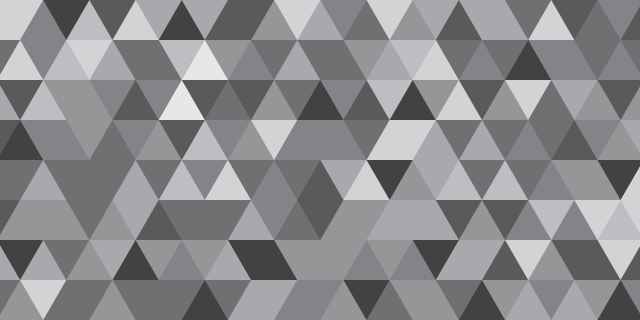
A Shadertoy shader for this pattern:

```glsl
#define ROWS 8.0
#define SIDE 1.1547        // triangle side over row height
#define SHIFT -0.065       // lattice offset, in sides
#define DOWN_MAX 0.83      // lightest tone of a downward triangle
#define COOL_TINT vec3(0.0, 0.007, 0.018)
#define SEED 17u
#define SAMPLES 4

const int TONE_COUNT = 9;
const float TONES[TONE_COUNT] = float[](0.26, 0.35, 0.435, 0.51, 0.58, 0.655, 0.74, 0.825, 0.905);
// Cumulative share of the area up to each tone
const float SHARES[TONE_COUNT] = float[](0.08, 0.15, 0.35, 0.49, 0.67, 0.83, 0.89, 0.98, 1.0);

// Integer cell hash to 0..1
float hashCell(ivec3 cell) {
    uvec3 c = uvec3(cell + 512);
    uint h = c.x * 1597334673u ^ c.y * 3812015801u ^ (c.z + SEED) * 2798796415u;
    h = (h ^ (h >> 16)) * 2146121005u;
    h = (h ^ (h >> 15)) * 2221713035u;
    h ^= h >> 16;
    return float(h >> 8) / 16777216.0;
}

// Pick a grey by its share of the area
float pickTone(float pick) {
    int i = 0;
    while (i < TONE_COUNT - 1 && pick > SHARES[i]) i++;
    return TONES[i];
}

// Mid greys lean slightly blue, the ends stay neutral
vec3 tintGrey(float tone) {
    float middle = smoothstep(0.3, 0.5, tone) * (1.0 - smoothstep(0.72, 0.92, tone));
    return vec3(tone) + COOL_TINT * middle;
}

// Skewed lattice: each rhombus splits into an upward and a downward triangle
vec3 triangleColor(vec2 p) {
    vec2 lattice = vec2(p.x / SIDE - SHIFT - 0.5 * p.y, p.y);
    vec2 cell = floor(lattice);
    vec2 local = lattice - cell;
    bool down = local.x + local.y > 1.0;
    float tone = pickTone(hashCell(ivec3(cell, down ? 1 : 0)));
    return tintGrey(down ? min(tone, DOWN_MAX) : tone);
}

void mainImage(out vec4 fragColor, in vec2 fragCoord) {
    // Average a grid of samples to smooth the edges
    vec3 sum = vec3(0.0);
    for (int j = 0; j < SAMPLES; j++) {
        for (int i = 0; i < SAMPLES; i++) {
            vec2 offset = (vec2(i, j) + 0.5) / float(SAMPLES) - 0.5;
            sum += triangleColor((fragCoord + offset) / iResolution.y * ROWS);
        }
    }
    fragColor = vec4(sum / float(SAMPLES * SAMPLES), 1.0);
}
```
